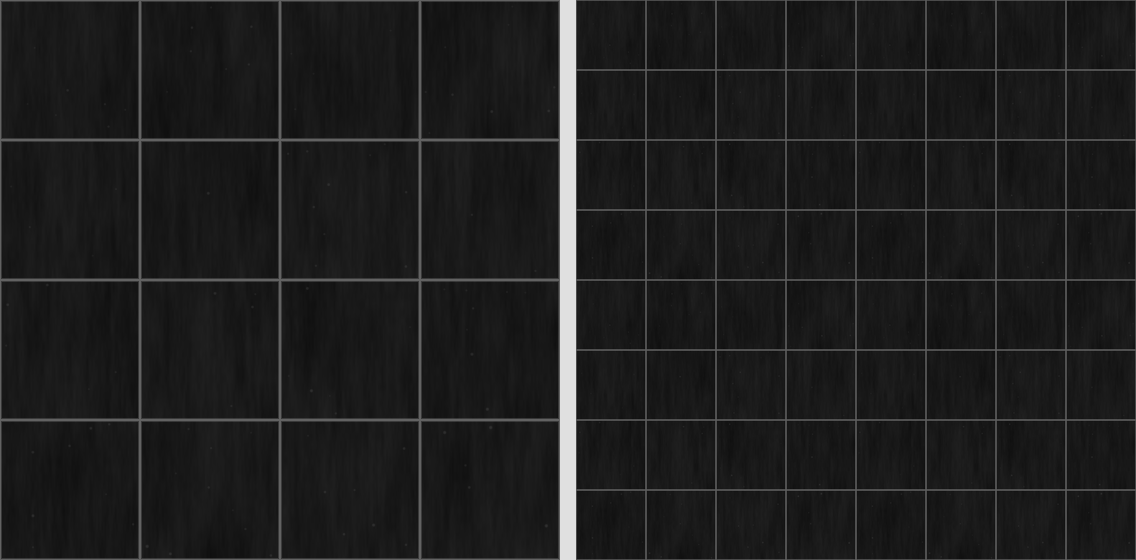
Left: one tile. Right: repeated 2 by 2.
A WebGL 2 fragment shader for this texture:

```glsl
#version 300 es
precision highp float;

#define TILES 4.0
#define GROUT_WIDTH 0.0052
#define GROUT_SOFTNESS 0.0013
#define GROUT_COLOR vec3(0.385)
#define TILE_COLOR vec3(0.094)
#define CLOUD_AMOUNT 0.042
#define STREAK_AMOUNT 0.026
#define GRAIN_AMOUNT 0.026
#define SPECK_CELLS 7.0
#define SPECK_CHANCE 0.12
#define SPECK_GLOW 0.085

uniform vec2 u_resolution;
out vec4 fragColor;

float hash(vec2 cell, float seed) {
    vec3 q = fract(vec3(cell, seed) * vec3(0.1031, 0.1030, 0.0973));
    q += dot(q, q.yzx + 33.33);
    return fract((q.x + q.y) * q.z);
}

float valueNoise(vec2 p, float seed) {
    vec2 cell = floor(p);
    vec2 f = fract(p);
    f = f * f * (3.0 - 2.0 * f);
    float low = mix(hash(cell, seed), hash(cell + vec2(1, 0), seed), f.x);
    float high = mix(hash(cell + vec2(0, 1), seed), hash(cell + vec2(1, 1), seed), f.x);
    return mix(low, high, f.y);
}

// Vertical brushing: broad clouds, medium streaks and fine grain, centred on zero
float brushing(vec2 p, float seed) {
    float cloud = 0.65 * valueNoise(p * vec2(4.0, 1.6), seed)
                + 0.35 * valueNoise(p * vec2(9.0, 3.5), seed + 11.0);
    float streak = valueNoise(p * vec2(26.0, 3.0), seed + 23.0);
    float grain = 0.5 * valueNoise(p * vec2(64.0, 6.0), seed + 37.0)
                + 0.5 * valueNoise(p * vec2(85.0, 17.0), seed + 41.0);
    return CLOUD_AMOUNT * (cloud - 0.5)
         + STREAK_AMOUNT * (streak - 0.5)
         + GRAIN_AMOUNT * (grain - 0.5);
}

// Sparse pale dust, at most one speck in each cell
float specks(vec2 p, float seed, float pixel) {
    vec2 cell = floor(p * SPECK_CELLS);
    vec2 center = 0.2 + 0.6 * vec2(hash(cell, seed + 53.0), hash(cell, seed + 59.0));
    float size = hash(cell, seed + 61.0);
    float radius = mix(0.004, 0.011, size * size);
    float dist = length(fract(p * SPECK_CELLS) - center) / SPECK_CELLS;
    float present = step(hash(cell, seed + 67.0), SPECK_CHANCE);
    float dot_ = 1.0 - smoothstep(radius * 0.3, radius + pixel, dist);
    return present * dot_ * SPECK_GLOW * mix(0.4, 1.0, size);
}

void main() {
    vec2 uv = gl_FragCoord.xy / u_resolution;
    vec2 grid = uv * TILES;
    vec2 tile = mod(floor(grid), TILES);
    vec2 p = fract(grid);
    float pixel = 1.0 / min(u_resolution.x, u_resolution.y);

    // Each tile has its own brushing and dust
    float seed = 101.0 + 83.0 * (tile.x + TILES * tile.y);
    vec3 color = TILE_COLOR + brushing(p, seed) + specks(p, seed, pixel * TILES);

    // Grout is centred on the tile borders, including the canvas edges
    vec2 border = min(p, 1.0 - p) / TILES;
    float edge = min(border.x, border.y);
    float soft = max(GROUT_SOFTNESS, 0.5 * pixel);
    float grout = 1.0 - smoothstep(-soft, soft, edge - 0.5 * GROUT_WIDTH);
    color = mix(color, GROUT_COLOR, grout);

    fragColor = vec4(color, 1.0);
}
```
